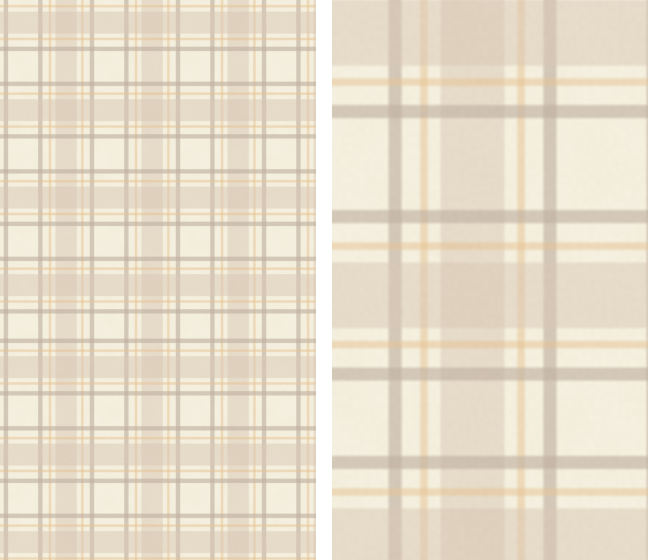
Left, the full canvas; right, a detail of the centre.
A Shadertoy shader for this pattern:

```glsl
// Soft woven plaid in cream, beige, taupe and tan.
// Each axis repeats a broad band flanked by a thin tan and a wider taupe
// stripe; both axes are layered translucently, then given a faint weave grain.

const float THREADS = 768.0;               // threads over the canvas height
const vec2 PERIOD = vec2(118.0, 120.0);    // repeat size, in threads
const vec2 CENTER = vec2(90.7, 31.0);      // first band, from the top left
const float SEAM_Y = 447.0;                // row where the repeat is cut short
const float SEAM_CUT = 7.6;                // threads lost at that row

const vec3 CREAM = vec3(0.955, 0.935, 0.868);
const vec3 BEIGE = vec3(0.850, 0.778, 0.705);
const vec3 TAUPE = vec3(0.750, 0.688, 0.630);
const vec3 TAN = vec3(0.900, 0.760, 0.570);

vec2 hashGradient(vec2 cell) {
    vec3 q = fract(cell.xyx * vec3(0.1031, 0.1030, 0.0973));
    q += dot(q, q.yzx + 33.33);
    float angle = 6.2832 * fract((q.x + q.y) * q.z);
    return vec2(cos(angle), sin(angle));
}

float gradientNoise(vec2 p) {
    vec2 i = floor(p), f = fract(p);
    vec2 u = f * f * f * (f * (f * 6.0 - 15.0) + 10.0);
    vec2 e = vec2(0.0, 1.0);
    float a = dot(hashGradient(i), f);
    float b = dot(hashGradient(i + e.yx), f - e.yx);
    float c = dot(hashGradient(i + e.xy), f - e.xy);
    float d = dot(hashGradient(i + e.yy), f - e.yy);
    return mix(mix(a, b, u.x), mix(c, d, u.x), u.y);
}

// Coverage of a stripe, given the distance from its middle
float stripe(float dist, float halfWidth, float blur) {
    return 1.0 - smoothstep(halfWidth - blur, halfWidth + blur, abs(dist));
}

// Distance to the nearest band middle along one axis
float bandDistance(float x, float center, float period) {
    return abs(fract((x - center) / period + 0.5) - 0.5) * period;
}

// Lays the band and its flanking stripes of one axis over a colour
vec3 weaveAxis(vec3 col, float dist, float bandHalf, float taupeAt, float tanAt, float blur) {
    col = mix(col, BEIGE, 0.50 * stripe(dist, bandHalf, blur));
    col = mix(col, TAN, 0.50 * stripe(dist - tanAt, 1.7, blur));
    return mix(col, TAUPE, 0.62 * stripe(dist - taupeAt, 3.0, blur));
}

void mainImage(out vec4 fragColor, in vec2 fragCoord) {
    float pixel = THREADS / iResolution.y;
    vec2 p = vec2(fragCoord.x, iResolution.y - fragCoord.y) * pixel;
    float blur = max(1.1, 0.75 * pixel);

    // Skip a few threads at the seam, inside a plain cream row
    vec2 cloth = p + vec2(0.0, SEAM_CUT * step(SEAM_Y, p.y));

    // Both stripe directions
    float dx = bandDistance(cloth.x, CENTER.x, PERIOD.x);
    float dy = bandDistance(cloth.y, CENTER.y, PERIOD.y);
    vec3 col = weaveAxis(CREAM, dx, 14.6, 35.4, 22.2, blur);
    col = weaveAxis(col, dy, 15.0, 36.0, 22.5, blur);

    // Fine grain and broad, faint mottling
    float grain = gradientNoise(p / 2.7);
    float mottle = gradientNoise(p / 23.0);
    col += 0.010 * grain + 0.008 * mottle * vec3(0.6, 1.0, 1.2);

    fragColor = vec4(clamp(col, 0.0, 1.0), 1.0);
}
```
